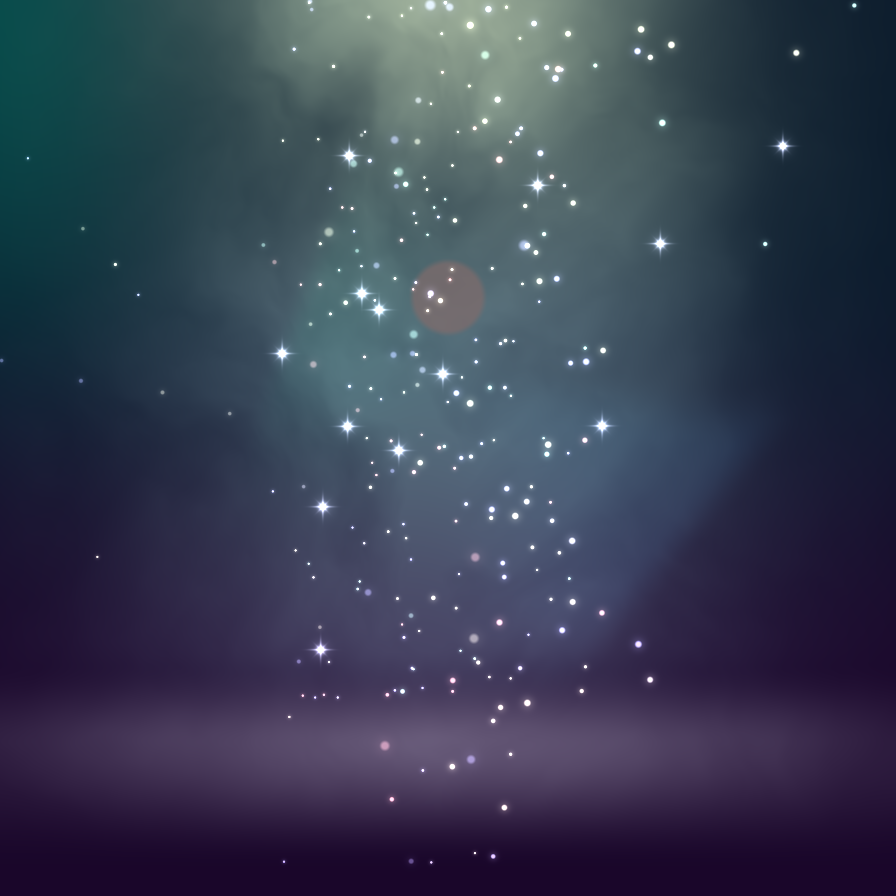
Give the GLSL for this background, as a WebGL 2 fragment shader.

```glsl
#version 300 es
precision highp float;
// A misty shaft of light falls through dark teal and violet onto a glowing floor.
// Gradients and soft wedges set the light, fractal noise adds mist,
// and a hashed loop scatters coloured stars, some with diffraction rays.
uniform vec2 u_resolution;
out vec4 outColor;

float hash(vec2 p) {
    vec3 q = fract(vec3(p.xyx) * 0.1031);
    q += dot(q, q.yzx + 33.33);
    return fract((q.x + q.y) * q.z);
}

float noise(vec2 p) {
    vec2 i = floor(p), f = fract(p);
    f = f * f * (3.0 - 2.0 * f);
    return mix(mix(hash(i), hash(i + vec2(1, 0)), f.x),
               mix(hash(i + vec2(0, 1)), hash(i + vec2(1, 1)), f.x), f.y);
}

float fbm(vec2 p) {
    float sum = 0.0, gain = 0.5;
    for (int i = 0; i < 5; i++) {
        sum += gain * noise(p);
        p = mat2(1.6, 1.2, -1.2, 1.6) * p + 7.3;
        gain *= 0.5;
    }
    return sum;
}

float bell(float x, float width) {
    return exp(-x * x / (width * width));
}

// Dark violet below, navy above, teal in the upper left
vec3 backdrop(vec2 p) {
    vec3 color = mix(vec3(0.10, 0.025, 0.165), vec3(0.025, 0.085, 0.155), smoothstep(0.2, 0.75, p.y));
    return color + vec3(-0.03, 0.19, 0.12) * bell(p.x, 0.2) * smoothstep(0.4, 1.0, p.y);
}

// Wide shaft of light with mist, angled edges and a bright source
vec3 addShaft(vec3 color, vec2 p, float mist) {
    vec3 light = mix(vec3(0.28, 0.26, 0.39), vec3(0.33, 0.42, 0.48), smoothstep(0.22, 0.58, p.y));
    light = mix(light, vec3(0.42, 0.51, 0.48), smoothstep(0.55, 0.95, p.y));
    float amount = bell(p.x - 0.49, 0.32) * smoothstep(0.12, 0.3, p.y);
    color = mix(color, light, clamp(amount * (0.5 + 0.85 * mist), 0.0, 1.0));

    // Pointed wing on the right and slanted edge on the left
    float wing = smoothstep(-0.01, 0.07, 0.59 - 0.13 * (p.x - 0.6) - p.y)
               * smoothstep(-0.01, 0.05, 0.68 + 0.786 * (p.y - 0.27) - p.x)
               * smoothstep(0.45, 0.7, p.x) * smoothstep(0.2, 0.35, p.y);
    color += vec3(0.02, 0.05, 0.065) * wing;
    float slant = smoothstep(0.0, 0.04, p.x - 0.23 - 0.36 * (p.y - 0.42));
    color += vec3(0.0, 0.05, 0.025) * slant * bell(p.x - 0.37, 0.12) * bell(p.y - 0.64, 0.13);

    float source = bell(p.x - 0.51, 0.15) * bell(1.03 - p.y, 0.2);
    return color + vec3(0.19, 0.17, 0.12) * source * (0.5 + mist);
}

// Horizontal band of violet haze
vec3 addFloor(vec3 color, vec2 p, float mist) {
    float band = smoothstep(0.03, 0.17, p.y) * (1.0 - smoothstep(0.17, 0.26, p.y));
    band *= bell(p.x - 0.5, 0.46) * (0.7 + 0.4 * mist);
    return mix(color, vec3(0.40, 0.35, 0.47), band);
}

// Stars crowd around the vertical axis; every sixteenth one sparkles
vec3 stars(vec2 p) {
    vec3 sum = vec3(0);
    for (int i = 0; i < 270; i++) {
        float id = float(i);
        vec4 r = vec4(hash(vec2(id, 1.7)), hash(vec2(id, 5.1)), hash(vec2(id, 9.4)), hash(vec2(id, 14.2)));
        float spread = i % 6 == 0 ? 0.42 : 0.17;
        float x = 0.5 + spread * (r.x + r.y + hash(vec2(id, 21.0)) - 1.5) * 1.25;
        float y = mix(0.22, 1.0, r.z);
        if (i % 15 == 7) y = r.z * 0.25;
        vec2 d = abs(p - vec2(x, y));
        if (max(d.x, d.y) > 0.03) continue;

        vec3 tint = mix(vec3(0.75, 0.72, 1.0), vec3(1.0, 0.95, 0.8), smoothstep(0.2, 0.5, r.w));
        tint = mix(tint, r.w > 0.85 ? vec3(1.0, 0.68, 0.68) : vec3(0.8, 1.0, 0.92), step(0.72, r.w));
        float size = mix(0.0013, 0.0037, r.y * r.y);
        float power = r.x < 0.18 ? 0.35 : 0.9;
        if (r.x < 0.18) size *= 1.6;
        float len = length(d);
        float glow = power * (1.0 - smoothstep(size * 0.5, size * 1.35, len)) + 0.18 * power * bell(len, size * 2.0);
        if (i % 16 == 0 && y > 0.25) {
            tint = vec3(0.87, 0.86, 1.0);
            vec2 g = vec2(d.x + d.y, abs(d.x - d.y)) * 0.7071;
            float rays = bell(d.x, 0.0011) * bell(d.y, 0.010) + bell(d.y, 0.0011) * bell(d.x, 0.010);
            rays += 0.5 * bell(g.y, 0.001) * bell(g.x, 0.007);
            glow = bell(len, 0.0042) * 1.2 + 0.65 * rays + 0.15 * bell(len, 0.010);
        }
        sum += tint * glow;
    }
    return sum;
}

void main() {
    vec2 p = gl_FragCoord.xy / u_resolution;
    float mist = fbm(p * vec2(6.0, 5.0) + 1.5 * fbm(p * 4.0 + 3.0));
    vec3 color = addShaft(backdrop(p), p, mist);
    color = addFloor(color, p, mist);

    // Dim rosy disk in the upper middle
    float disk = 1.0 - smoothstep(0.036, 0.045, length(p - vec2(0.5, 0.668)));
    color = mix(color, vec3(0.50, 0.42, 0.42), 0.72 * disk);

    color += stars(p);
    outColor = vec4(clamp(color, 0.0, 1.0), 1.0);
}
```
